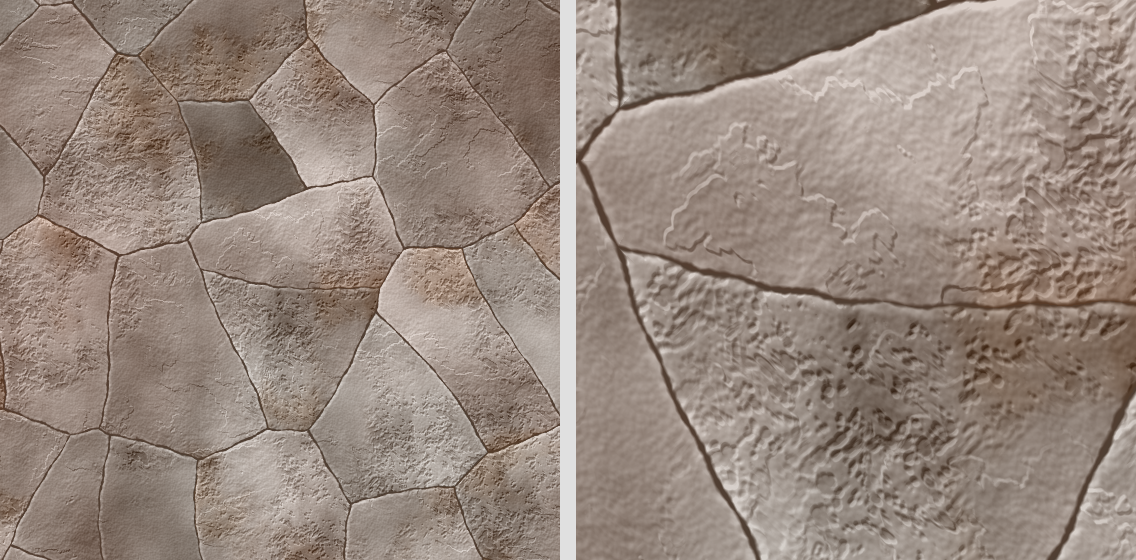
Left, the full canvas; right, a detail of the centre.
This texture is drawn by a WebGL 2 fragment shader. Its source:

```glsl
#version 300 es
precision highp float;
// Weathered flagstone paving: irregular slabs, thin dark joints, chipped and stained faces.

uniform vec2 u_resolution;
out vec4 fragColor;

const vec2 LIGHT = vec2(-0.5, 0.86);

vec2 hash2(vec2 p) {
    vec3 q = fract(p.xyx * vec3(0.1031, 0.1030, 0.0973));
    q += dot(q, q.yzx + 33.33);
    return fract((q.xx + q.yz) * q.zy);
}

// Distance to the nearest random point, for pits and grain
float cellular(vec2 p) {
    vec2 cell = floor(p), f = p - cell;
    float nearest = 4.0;
    for (int y = -1; y <= 1; y++)
    for (int x = -1; x <= 1; x++) {
        vec2 g = vec2(x, y);
        vec2 r = g + hash2(cell + g) - f;
        nearest = min(nearest, dot(r, r));
    }
    return sqrt(nearest);
}

// Layered, rotated and mutually warped sines, roughly -0.8 to 0.8
float waves(vec2 p) {
    float sum = 0.0, amp = 0.5;
    for (int i = 0; i < 6; i++) {
        p = mat2(0.8, 0.6, -0.6, 0.8) * p * 1.9 + 1.7;
        p += 0.45 * sin(p.yx * 0.9 + float(i));
        sum += amp * sin(p.x) * sin(p.y);
        amp *= 0.56;
    }
    return sum;
}

// Slab layout: x = distance to joint, yz = direction to that joint, w = slab id
vec4 slab(vec2 p) {
    vec2 cell = floor(p), f = p - cell;
    vec2 home = vec2(0.0), toHome = vec2(0.0);
    float nearest = 9.0;
    for (int y = -1; y <= 1; y++)
    for (int x = -1; x <= 1; x++) {
        vec2 g = vec2(x, y);
        vec2 r = g + hash2(cell + g + 5.0) - f;
        if (dot(r, r) < nearest) { nearest = dot(r, r); toHome = r; home = g; }
    }
    vec3 edge = vec3(9.0, 0.0, 1.0);
    for (int y = -2; y <= 2; y++)
    for (int x = -2; x <= 2; x++) {
        vec2 g = home + vec2(x, y);
        vec2 r = g + hash2(cell + g + 5.0) - f;
        vec2 span = r - toHome;
        if (dot(span, span) > 1e-4) {
            vec2 n = normalize(span);
            float d = dot(0.5 * (r + toHome), n);
            if (d < edge.x) edge = vec3(d, n);
        }
    }
    return vec4(edge, hash2(cell + home + 31.0).x);
}

// Crumbly roughness from three sizes of cells broken up by waves, about 0.2 to 0.75
float roughness(vec2 p) {
    vec2 bent = p + 0.004 * sin(p.yx * 71.0) + 0.0016 * sin(p.yx * 193.0 + 1.0);
    return 0.36 * cellular(bent * vec2(40.0, 52.0)) + 0.36 * cellular(bent * 97.0 + 7.0)
         + 0.28 * cellular(bent * 185.0) + 0.2 * waves(p * 12.0);
}

// Relief: a few torn ledges, crumbled hollows and fine grain
float relief(vec2 p, float id, float crumble, float torn) {
    float rough = roughness(p);
    float f = fract(2.4 * waves(p * vec2(5.0, 6.5) + id * 23.0) + 0.6 * rough);
    float ledge = f - smoothstep(0.88, 1.0, f);
    float hollow = smoothstep(0.46, 0.27, rough);
    return 0.9 * torn * ledge - 0.85 * crumble * hollow + 0.5 * rough - 0.22 * cellular(p * 230.0);
}

void main() {
    vec2 p = gl_FragCoord.xy / u_resolution.y;

    // Gently bowed joints with a ragged edge
    vec2 bowed = p + 0.014 * sin(p.yx * vec2(15.0, 12.0) + vec2(0.5, 2.0));
    bowed += 0.0011 * sin(p.yx * vec2(121.0, 143.0));
    vec4 s = slab(bowed * vec2(4.3, 3.9));
    float id = s.w, rough = roughness(p);
    float joint = s.x / 4.1 + 0.0035 * (rough - 0.45);

    // Relief lit from one side
    float crumble = smoothstep(-0.2, 0.25, waves(p * 4.5 + id * 9.0 + 2.0));
    float torn = smoothstep(-0.25, 0.15, waves(p * 5.0 + id * 3.0 + 11.0));
    vec2 offset = LIGHT * 0.0013;
    float lit = relief(p - offset, id, crumble, torn) - relief(p + offset, id, crumble, torn);

    // Lightness: broad mottling, relief, dark clusters and a shaded corner
    float mottle = 0.4 * waves(p * 3.2 + id * 17.0) + 0.2 * waves(p * 8.0 + id * 7.0);
    float stain = smoothstep(0.0, 0.5, waves(p * 3.5 + id * 5.0 + 8.0));
    float cluster = smoothstep(0.0, 0.45, waves(p * 13.0 + 6.0)) * crumble;
    float tone = 0.69 + mottle + 0.08 * (id - 0.5);
    tone += 0.55 * clamp(lit, -0.75, 0.65);
    tone -= 0.18 * crumble * smoothstep(0.46, 0.27, rough) + 0.15 * stain + 0.2 * cluster;
    tone -= 0.35 * smoothstep(0.35, 0.0, distance(p, vec2(0.88, 1.02)));

    // Worn, glinting rims beside the dark joints
    float rim = smoothstep(0.0095, 0.003, joint);
    float glint = 0.5 + 0.5 * sin(p.x * 260.0 + 4.0 * sin(p.y * 170.0));
    tone += rim * (0.07 + 0.2 * dot(s.yz, LIGHT) + 0.2 * glint);
    tone = mix(-0.02, tone, smoothstep(0.0004, 0.0029, joint));

    // Warm grey ramp, tinted rosy or cool by slab and rusty in stains
    vec3 color = mix(vec3(0.33, 0.25, 0.20), vec3(0.75, 0.70, 0.67), clamp(tone, -0.3, 1.25));
    float blush = 0.5 * (id - 0.5) + 0.7 * waves(p * 2.0 + 4.0);
    color += vec3(0.035, -0.012, -0.022) * clamp(blush, -0.45, 1.0);
    color += vec3(0.02, -0.008, -0.035) * stain * crumble;
    fragColor = vec4(color, 1.0);
}
```
